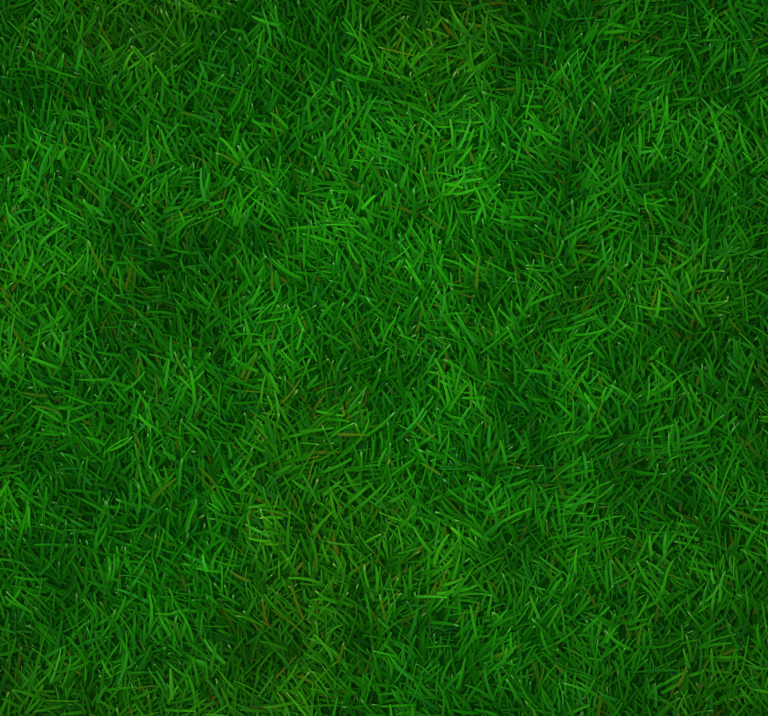
A Shadertoy shader for this texture:

```glsl
// A dense mown lawn seen from above: many layers of thin grass blades.
// Each layer scatters one jittered blade per grid cell, painted from the
// dark ground upward; noise fields shared by all layers form the clumps.

const int   LAYERS       = 18;
const float CELL         = 0.031;   // grid spacing, in canvas heights
const float MIN_HALF_LEN = 0.011;
const float MAX_HALF_LEN = 0.029;
const float MIN_WIDTH    = 0.0011;  // half width of a blade
const float MAX_WIDTH    = 0.0026;
const float SOFTNESS     = 0.0012;  // edge blur
const float BEND         = 0.32;
const float LEAN_CLUMP   = 2.0;     // lean shared by neighbours, radians
const float LEAN_SPREAD  = 2.3;     // lean of single blades, radians
const float SHADOW_SIZE  = 0.005;
const float SHADOW_DEPTH = 0.12;
const float DEEP_TONE    = 0.30;
const float TOP_TONE     = 0.46;
const float GROUND_TONE  = 0.22;
const float TONE_SPREAD  = 0.17;
const float CLUMP_TONE   = 0.40;    // light and dark tufts
const float PATCH_TONE   = 0.34;    // broad light and dark areas
const float DEAD_SHARE   = 0.05;
const float GLINT_SHARE  = 0.12;
const vec3  STRAW = vec3(0.36, 0.32, 0.06);
const vec3  GLINT = vec3(0.42, 0.68, 0.34);

vec4 hash4(vec3 p) {
    vec4 q = fract(p.xyzx * vec4(0.1031, 0.1030, 0.0973, 0.1099));
    q += dot(q, q.wzxy + 33.33);
    return fract((q.xxyz + q.yzzw) * q.zywx);
}

float noise(vec2 p) {
    vec2 i = floor(p), f = fract(p);
    f = f * f * (3.0 - 2.0 * f);
    float a = hash4(vec3(i, 91.0)).x;
    float b = hash4(vec3(i + vec2(1, 0), 91.0)).x;
    float c = hash4(vec3(i + vec2(0, 1), 91.0)).x;
    float d = hash4(vec3(i + vec2(1, 1), 91.0)).x;
    return mix(mix(a, b, f.x), mix(c, d, f.x), f.y);
}

// Green of a given brightness; lighter tones turn warmer.
vec3 grassColor(float tone) {
    return vec3(0.004 + 0.5 * tone * tone, tone, 0.18 * tone * tone);
}

// Paints one blade, with its shadow, over the colour below.
vec3 paintBlade(vec3 below, vec2 p, vec2 id, float layer, float depth, float blur) {
    vec4 place = hash4(vec3(id, layer + 7.0));
    vec2 center = (id + place.xy) * CELL;
    vec2 q = p - center;
    if (dot(q, q) > 1.4 * MAX_HALF_LEN * MAX_HALF_LEN) return below;
    vec4 look = hash4(vec3(id, layer + 53.0));

    // Blade frame: x across, y along from root to tip
    float lean = (noise(center * 11.0 + 20.0) - 0.5) * LEAN_CLUMP
               + (place.z - 0.5) * LEAN_SPREAD;
    float s = sin(lean), c = cos(lean);
    q = vec2(c * q.x - s * q.y, s * q.x + c * q.y);
    float halfLen = mix(MIN_HALF_LEN, MAX_HALF_LEN, place.w);
    float along = q.y / halfLen;
    if (abs(along) > 1.0) return below;
    float t = 0.5 + 0.5 * along;
    q.x += (look.x - 0.5) * BEND * halfLen * (along * along - 0.3);

    // Slightly tapered outline with a blunt, cut tip
    float width = mix(MIN_WIDTH, MAX_WIDTH, look.y) * (1.0 - 0.55 * t * t * t);
    float ends = smoothstep(0.0, 0.15, t) * (1.0 - smoothstep(0.94, 1.0, t));
    float body = ends * (1.0 - smoothstep(-blur, blur, abs(q.x) - width));
    float shade = ends * (1.0 - smoothstep(0.0, SHADOW_SIZE, abs(q.x - 0.001) - width));

    // Tone: height in the lawn, own variation, lighter tip, tuft
    float tone = mix(DEEP_TONE, TOP_TONE, depth) + (look.z - 0.5) * TONE_SPREAD
               + (t - 0.5) * 0.10;
    tone *= 1.0 + CLUMP_TONE * (noise(center * 24.0 + 40.0) - 0.5);
    vec3 color = grassColor(tone);
    color.b += 0.05 * step(0.87, look.w);
    float dead = step(fract(look.w * 17.0), DEAD_SHARE * (1.6 - depth));
    color = mix(color, STRAW, 0.5 * dead);
    float glint = step(look.w, GLINT_SHARE) * smoothstep(0.78, 0.90, t);
    color = mix(color, GLINT, 0.75 * glint);

    return mix(below * (1.0 - SHADOW_DEPTH * shade), color, body);
}

void mainImage(out vec4 fragColor, in vec2 fragCoord) {
    vec2 p = fragCoord / iResolution.y;
    vec2 uv = fragCoord / iResolution.xy;
    float blur = max(SOFTNESS, 0.7 / iResolution.y);
    vec3 color = grassColor(GROUND_TONE);

    // Layers from the ground up
    vec2 pos = p + 3.0;
    vec2 cell = floor(pos / CELL);
    for (int n = 0; n < LAYERS; n++) {
        float layer = float(n);
        float depth = layer / float(LAYERS - 1);
        for (int j = 1; j >= -1; j--)
            for (int i = -1; i <= 1; i++)
                color = paintBlade(color, pos, cell + vec2(i, j), layer, depth, blur);
    }

    // Broad patches, some warmer, and a falloff to the lower edge and corners
    float patches = 0.5 * noise(p * 4.0 + 5.0) + 0.5 * noise(p * 10.0 + 9.0);
    color *= 1.0 + PATCH_TONE * (patches - 0.5);
    color.r *= 0.92 + 0.4 * smoothstep(0.5, 0.9, noise(p * 5.0 + 30.0));
    vec2 fromCenter = uv - vec2(0.5, 0.58);
    color *= 1.05 - 0.36 * dot(fromCenter, fromCenter);
    fragColor = vec4(clamp(color, 0.0, 1.0), 1.0);
}
```
